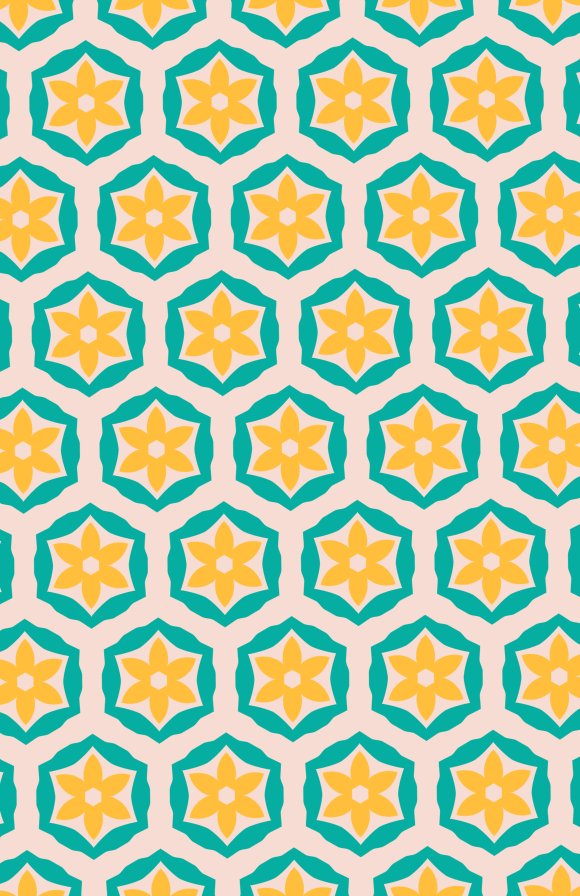
Write a WebGL 1 fragment shader that draws this pattern.

```glsl
precision highp float;

uniform vec2 u_resolution;

const float PI = 3.14159265;
const float SPACING = 0.149; // motif pitch, in canvas heights
const float TILT = 0.010;    // slight turn of the whole lattice
const vec3 CREAM = vec3(0.965, 0.862, 0.822);
const vec3 TEAL = vec3(0.02, 0.682, 0.63);
const vec3 AMBER = vec3(1.0, 0.75, 0.24);

vec2 rotate(vec2 p, float angle) {
  float c = cos(angle), s = sin(angle);
  return vec2(c * p.x + s * p.y, c * p.y - s * p.x);
}

// Offset from the nearest centre of a unit triangular lattice.
vec2 hexCell(vec2 p) {
  vec2 g = vec2(1.0, sqrt(3.0));
  vec2 a = p - g * floor(p / g + 0.5);
  vec2 b = p - g * (floor(p / g) + 0.5);
  return dot(a, a) < dot(b, b) ? a : b;
}

// Angle from the nearest of six axes, the first one pointing up.
float foldAngle(vec2 p) {
  float a = atan(p.x, p.y + 1e-6);
  return abs(mod(a + PI / 6.0, PI / 3.0) - PI / 6.0);
}

vec2 polar(float radius, float angle) {
  return radius * vec2(cos(angle), sin(angle));
}

// Hexagon with a raised shoulder in the middle of each side.
float scallopedHexagon(vec2 side, float apothem, float bulge) {
  float shoulder = 1.0 - smoothstep(0.045, 0.135, side.y);
  float flare = 0.006 * smoothstep(0.12, 0.24, side.y);
  return side.x - apothem - bulge * shoulder - flare;
}

// Six-cornered opening whose sides bow inward.
float concaveHexagon(vec2 side, float apothem, float rise, float reach) {
  return side.x - apothem - rise * pow(side.y / reach, 1.5);
}

// Pointed leaf from the origin along x, mirrored about y = 0.
float petal(vec2 p, float len, float halfWidth) {
  float h = 0.5 * len;
  float radius = (h * h + halfWidth * halfWidth) / (2.0 * halfWidth);
  return length(vec2(p.x - h, abs(p.y) + radius - halfWidth)) - radius;
}

float fill(float d, float pixel) {
  return 1.0 - smoothstep(-0.75 * pixel, 0.75 * pixel, d);
}

void main() {
  vec2 uv = (gl_FragCoord.xy - 0.5 * u_resolution) / u_resolution.y;
  float pixel = 1.0 / (u_resolution.y * SPACING);
  vec2 p = hexCell(rotate(uv, TILT) / SPACING);

  // Folded frames: x along a corner axis, and x along a side normal.
  float angle = foldAngle(p);
  vec2 corner = polar(length(p), angle);
  vec2 side = polar(length(p), PI / 6.0 - angle);

  float outer = scallopedHexagon(side, 0.403, 0.023);
  float inner = concaveHexagon(side, 0.284, 0.0454, 0.19);
  float eye = side.x - 0.061;
  float flower = max(petal(corner, 0.323, 0.071), -eye);

  vec3 color = mix(CREAM, TEAL, fill(max(outer, -inner), pixel));
  color = mix(color, AMBER, fill(flower, pixel));
  gl_FragColor = vec4(color, 1.0);
}
```
